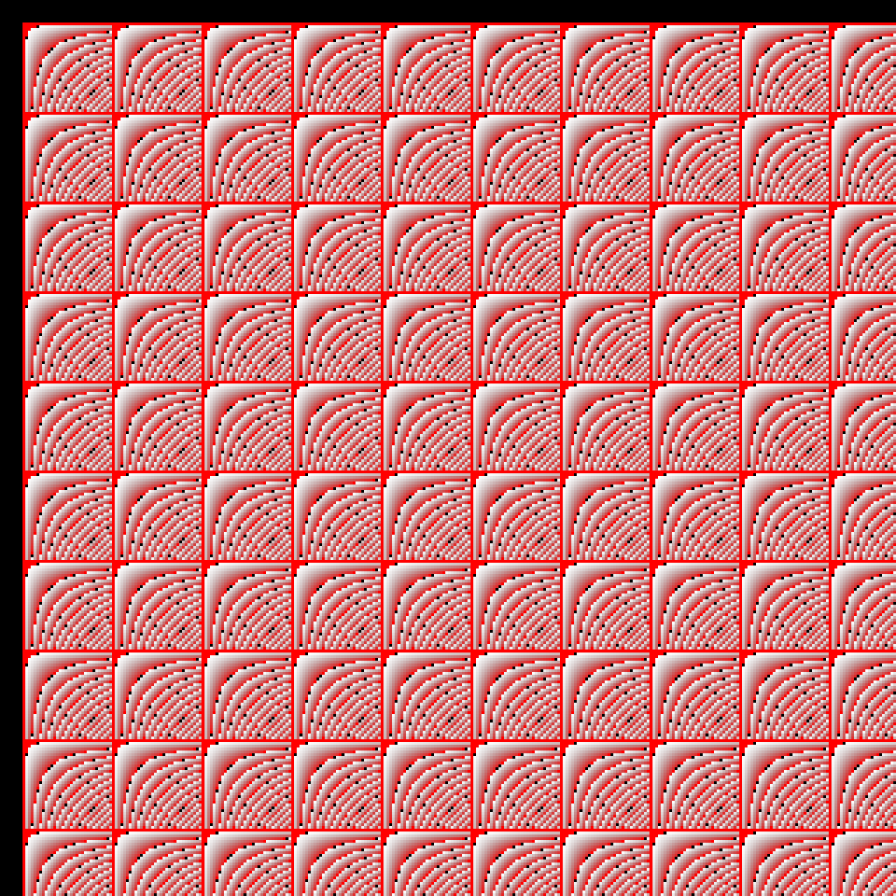
Reproduce this pattern procedurally as a WebGL 1 fragment shader.

```glsl
precision highp float;
// Ten by ten tiles of stepped red-to-white hyperbolic bands with a black margin at the top and left.

uniform vec2 u_resolution;

// Pale grey at 1, dusty rose in the middle, pure red at 0
vec3 bandColor(float whiteness) {
  float redLeft = 1.02 - whiteness;
  float red = min(whiteness + redLeft * redLeft, 1.0);
  return vec3(red, whiteness, whiteness);
}

// Colour of one square block; x and y count from the tile's top left corner
vec3 tileColor(vec2 block) {
  float product = block.x * block.y;
  float step85 = mod(product + 0.5, 85.0) - 0.5;

  // Border lines and the start of each band are red, then one step is black
  if (product < 0.5 || step85 < 4.5) return bandColor(0.0);
  if (step85 < 5.5) return vec3(0.0);
  return bandColor(1.0 - 0.88 * (step85 - 5.0) / 80.0);
}

// The canvas is 320 blocks wide: an 8 block margin, then tiles of 32 blocks
vec3 patternColor(vec2 uv) {
  vec2 block = floor(vec2(uv.x, 1.0 - uv.y) * 320.0) - 8.0;
  if (min(block.x, block.y) < -0.5) return vec3(0.0);
  return tileColor(floor(mod(block + 0.5, 32.0)));
}

void main() {
  // Average a 4 by 4 grid of samples to smooth the block edges
  vec3 total = vec3(0.0);
  for (int j = 0; j < 4; j++) {
    for (int i = 0; i < 4; i++) {
      vec2 offset = (vec2(float(i), float(j)) + 0.5) / 4.0 - 0.5;
      total += patternColor((gl_FragCoord.xy + offset) / u_resolution);
    }
  }
  gl_FragColor = vec4(total / 16.0, 1.0);
}
```
